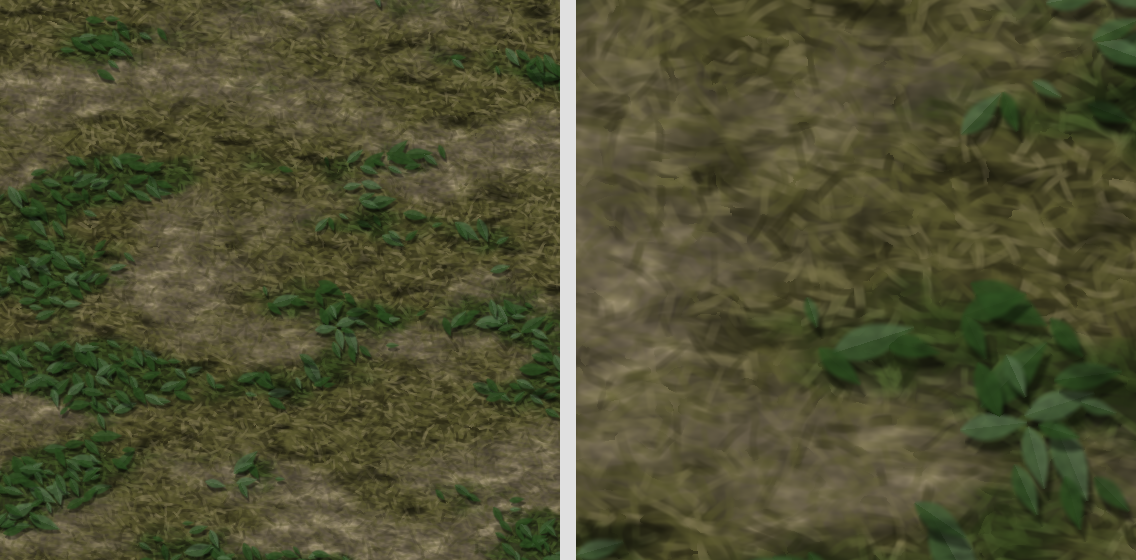
Left, the full canvas; right, a detail of the centre.
Give the GLSL for this texture, as a Shadertoy shader.

```glsl
// Worn meadow seen at a slant: bare soil, dry turf and lush green patches.
// Stretched gradient noise sets the ground cover; layers of scattered curved
// blades and pointed leaves are laid over it, with soft shadows.

const vec3 SOIL   = vec3(0.405, 0.368, 0.290);
const vec3 DUST   = vec3(0.500, 0.460, 0.365);
const vec3 TURF   = vec3(0.272, 0.262, 0.142);
const vec3 THICK  = vec3(0.135, 0.165, 0.075);
const vec3 STRAW  = vec3(0.505, 0.470, 0.325);
const vec3 OLIVE  = vec3(0.350, 0.342, 0.175);
const vec3 SHADE  = vec3(0.165, 0.155, 0.080);
const vec3 GREEN  = vec3(0.180, 0.270, 0.100);
const vec3 LEAF   = vec3(0.165, 0.290, 0.115);
const vec3 PALE_LEAF = vec3(0.330, 0.430, 0.290);
const float SOFTNESS = 0.0024;
const int BLADE_LAYERS = 9;

vec2 hash2(vec2 p) {
    vec3 h = fract(p.xyx * vec3(0.1031, 0.1030, 0.0973));
    h += dot(h, h.yzx + 33.33);
    return fract((h.xx + h.yz) * h.zy);
}

float gradientDot(vec2 cell, vec2 offset) {
    float angle = 6.2832 * hash2(cell + 71.0).x;
    return dot(vec2(cos(angle), sin(angle)), offset);
}

float gradientNoise(vec2 p) {
    vec2 i = floor(p), f = fract(p);
    vec2 u = f * f * f * (f * (f * 6.0 - 15.0) + 10.0);
    vec2 e = vec2(1.0, 0.0);
    float low = mix(gradientDot(i, f), gradientDot(i + e, f - e), u.x);
    float high = mix(gradientDot(i + e.yx, f - e.yx), gradientDot(i + 1.0, f - 1.0), u.x);
    return 1.4 * mix(low, high, u.y);
}

float fbm(vec2 p) {
    float sum = 0.0, amplitude = 1.0;
    for (int i = 0; i < 4; i++) {
        sum += amplitude * gradientNoise(p);
        p = mat2(1.9, 0.4, -0.4, 1.9) * p + 17.3;
        amplitude *= 0.5;
    }
    return sum;
}

// Green growth gathers in wide flat patches, mostly low on the left
float lushness(vec2 p) {
    float bias = 0.32 * exp(-9.0 * dot(p - vec2(0.18, 0.28), p - vec2(0.18, 0.28)));
    return gradientNoise(p * vec2(3.4, 8.5) + vec2(4.2, 11.7)) + bias;
}

vec2 rotate(vec2 p, float angle) {
    float c = cos(angle), s = sin(angle);
    return vec2(c * p.x + s * p.y, c * p.y - s * p.x);
}

// Curved blades, one per cell: x = coverage, y = tint
vec2 bladeLayer(vec2 p, float cells, float seed) {
    vec2 q = p * cells, home = floor(q), result = vec2(0.0);
    for (int k = 0; k < 9; k++) {
        vec2 cell = home + vec2(k % 3 - 1, k / 3 - 1);
        vec2 place = hash2(cell + seed), trait = hash2(cell + seed + 37.0);
        float swing = 2.0 * trait.x - 1.0;
        vec2 d = rotate(q - cell - place, 1.5 * swing * abs(swing) - 0.16);
        float halfLength = mix(0.35, 0.85, trait.y);
        d.y += (place.x - 0.5) * 0.6 * d.x * d.x;
        float taper = 1.0 - smoothstep(0.4, 1.0, abs(d.x) / halfLength);
        float width = cells * mix(0.0006, 0.0019, place.y);
        float mask = taper * (1.0 - smoothstep(width, width + SOFTNESS * cells, abs(d.y)));
        if (mask > result.x) result = vec2(mask, fract(trait.x * 7.0 + trait.y * 13.0));
    }
    return result;
}

// Pointed leaves, kept only where growth is lush: x = coverage, y = tint
vec2 leafLayer(vec2 p, float cells, float seed) {
    vec2 q = p * cells, home = floor(q), result = vec2(0.0);
    for (int k = 0; k < 9; k++) {
        vec2 cell = home + vec2(k % 3 - 1, k / 3 - 1);
        vec2 place = hash2(cell + seed), trait = hash2(cell + seed + 53.0);
        float growth = lushness((cell + place) / cells);
        if (growth < 0.16 + 0.42 * trait.y) continue;
        vec2 d = rotate(q - cell - place, 2.2 * (trait.x - 0.5) - 0.25);
        float size = mix(0.32, 0.75, place.x);
        float along = d.x / size;
        float width = size * 0.38 * (1.0 - along * along) * (1.0 - 0.35 * along);
        float soft = SOFTNESS * cells;
        float mask = 1.0 - smoothstep(-soft, soft, abs(d.y) - width);
        mask *= step(abs(along), 1.0);
        float tint = fract(place.y * 5.0 + trait.x) + 0.15 * sign(d.y);
        if (mask > result.x) result = vec2(mask, clamp(tint, 0.0, 1.0));
    }
    return result;
}

vec3 bladeColor(float tint, float lush) {
    vec3 dry = mix(SHADE, OLIVE, smoothstep(0.0, 0.45, tint));
    dry = mix(dry, STRAW, smoothstep(0.5, 1.0, tint));
    return mix(dry, GREEN * (0.55 + 0.8 * tint), 0.75 * lush);
}

void mainImage(out vec4 fragColor, in vec2 fragCoord) {
    vec2 p = fragCoord / iResolution.y;

    // Ground cover, barer toward the lower edge
    float bare = 0.55 * (1.0 - smoothstep(0.0, 0.22, p.y));
    float cover = smoothstep(-0.5, 0.35, fbm(p * vec2(3.0, 7.0) + 2.6) + 0.08 - bare);
    float lush = smoothstep(0.12, 0.55, lushness(p) + 0.22 * fbm(p * vec2(14.0, 24.0)));
    float mottle = fbm(p * vec2(20.0, 38.0) + 9.1);
    vec3 soil = mix(SOIL, DUST, smoothstep(0.0, 0.9, mottle + 0.3 * bare));
    vec3 color = mix(mix(soil, TURF, cover), THICK, 0.85 * lush);
    color *= 1.0 + 0.30 * mottle;

    // Dry and green blades
    for (int i = 0; i < BLADE_LAYERS; i++) {
        float layer = float(i);
        vec2 blade = bladeLayer(p + 0.137 * layer, 26.0 + 4.0 * layer, 91.0 * layer);
        float opacity = blade.x * mix(0.22, 0.58, max(cover, lush));
        color = mix(color, bladeColor(blade.y, lush), opacity);
    }

    // Broad leaves above their shadows
    for (int i = 0; i < 2; i++) {
        float cells = 25.0 + 11.0 * float(i), seed = 211.0 + 60.0 * float(i);
        color *= 1.0 - 0.4 * leafLayer(p + vec2(-0.003, 0.007), cells, seed).x;
        vec2 leaf = leafLayer(p, cells, seed);
        color = mix(color, mix(LEAF, PALE_LEAF, leaf.y * leaf.y), 0.8 * leaf.x);
    }

    // Clumped shade and fine grain
    color *= 1.0 - 0.45 * smoothstep(0.2, 0.8, fbm(p * vec2(13.0, 30.0) + 31.0)) * cover;
    color *= 1.0 + 0.10 * gradientNoise(p * vec2(120.0, 150.0));
    fragColor = vec4(clamp(color, 0.0, 1.0), 1.0);
}
```
